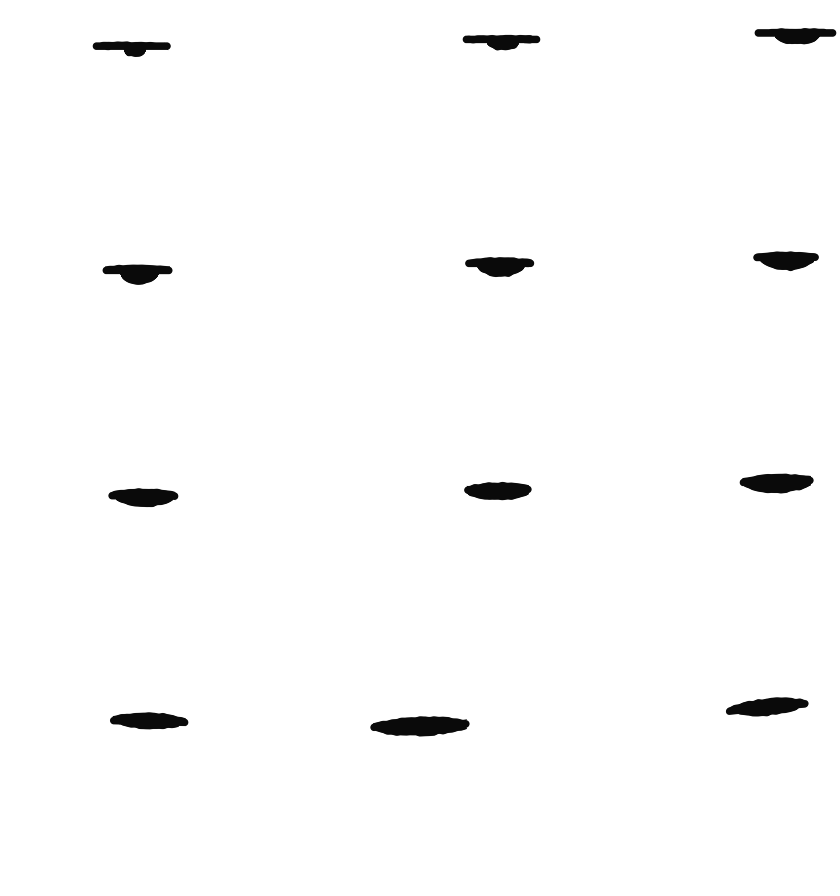
This pattern is drawn by a Shadertoy shader. Its source:

```glsl
// Three columns by four rows of small dark saucers on a white ground.
// Each is a thin capsule rim with a domed top and a stepped belly, whose
// proportions drift with row and column, plus hashed variation.

float hash(vec2 p) {
    return fract(sin(dot(p, vec2(127.1, 311.7))) * 43758.5453);
}

// One-dimensional value noise, used to roughen the outline
float noise(float x, float seed) {
    float i = floor(x);
    float f = smoothstep(0.0, 1.0, x - i);
    return mix(hash(vec2(i, seed)), hash(vec2(i + 1.0, seed)), f);
}

// Signed distance to the saucer of one cell; p is relative to its rim centre
float saucer(vec2 p, float col, float row, float slip) {
    vec2 cell = vec2(col, row);
    float vary = hash(cell + 3.7) - 0.5;
    float halfWidth = 0.038 + 0.003 * (row - 1.3) * (row - 1.3) + 0.006 * vary + 0.011 * slip;

    // Lower rows lean up to the right
    p.y -= p.x * 0.06 * (col - 0.4) * pow(row / 3.0, 3.0);

    // Rim
    float rim = length(vec2(max(abs(p.x) - halfWidth + 0.0042, 0.0), p.y)) - 0.0042;

    // Dome and belly heights along the rim
    float x = p.x / halfWidth;
    float dome = (0.0012 + 0.0017 * row) * max(1.0 - x * x, 0.0);
    float spread = clamp(0.28 + 0.14 * col + 0.27 * row, 0.0, 0.95) - 0.2 * step(2.5, row) * (1.0 - slip);
    float k = (x - 0.2 * hash(cell + 8.1) * (1.0 - spread) - 0.03) / spread;
    float belly = 0.0115 - 0.003 * abs(row - 1.0) + 0.002 * vary + 0.003 * slip;
    belly *= pow(max(1.0 - k * k, 0.0), mix(0.35, 0.8, spread));

    // Ragged edges
    float seed = col + 7.0 * row;
    dome += 0.0012 * (noise(p.x * 190.0, seed) - 0.5);
    belly += 0.0016 * (noise(p.x * 190.0, seed + 40.0) - 0.5);

    float body = max(p.y - 0.0038 - dome, -p.y - 0.0038 - belly);
    return min(rim, max(body, abs(p.x) - halfWidth + 0.003));
}

void mainImage(out vec4 fragColor, in vec2 fragCoord) {
    // Canvas height is one unit; rows count downward from the top
    vec2 uv = fragCoord / iResolution.y;
    float d = 1.0;

    for (int r = 0; r < 4; r++) {
        for (int c = 0; c < 3; c++) {
            float row = float(r), col = float(c);
            // The middle of the last row slips sideways and grows
            float slip = (r == 3 && c == 1) ? 1.0 : 0.0;
            vec2 center = vec2(
                0.147 + 0.455 * col - 0.0423 * col * col + (0.0065 - 0.0085 * col) * row,
                0.9505 - 0.2513 * row + 0.0065 * col);
            center += slip * vec2(-0.085, -0.014);
            center.y += 0.004 * (hash(vec2(col, row)) - 0.5);
            d = min(d, saucer(uv - center, col, row, slip));
        }
    }

    float edge = 0.6 / iResolution.y;
    float ink = 1.0 - smoothstep(-edge, edge, d);
    fragColor = vec4(mix(vec3(1.0), vec3(0.04), ink), 1.0);
}
```
